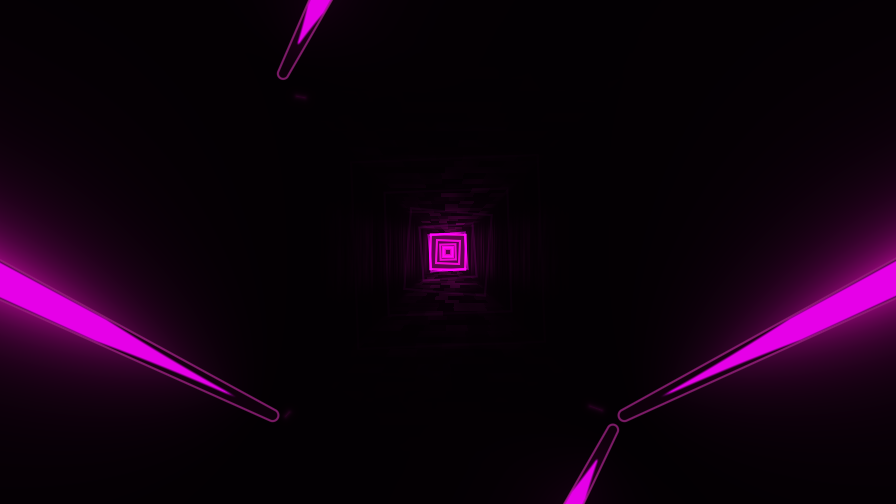
Reproduce this background procedurally as a WebGL 1 fragment shader.

```glsl
precision highp float;
// Dark square corridor with magenta light: four tapering glass neon tubes in front,
// tiled floor and ceiling, panelled side walls, and twisted square frames far away.
// Built from line distances, log-depth tiles and gradient noise; unit = canvas height.
uniform vec2 u_resolution;

#define NEON vec3(0.90, 0.00, 0.91)
#define HALO vec3(0.66, 0.03, 0.54)
#define GLASS vec3(0.11, 0.00, 0.085)
#define RIM vec3(0.72, 0.16, 0.60)
#define BASE vec3(0.012, 0.0, 0.010)
#define WINDOW 0.036
#define TILE_ROWS 14.0
#define TILE_COLUMNS 3.5
#define WALL_PANELS 11.0
#define HALO_REACH 0.065

float hash(vec2 p) {
  return fract(sin(dot(p, vec2(127.1, 311.7))) * 43758.5);
}

float gradientDot(vec2 cell, vec2 offset) {
  float a = 6.2832 * hash(cell);
  return dot(vec2(cos(a), sin(a)), offset);
}

float gradientNoise(vec2 p) {
  vec2 i = floor(p), f = fract(p);
  vec2 w = f * f * f * (f * (f * 6.0 - 15.0) + 10.0);
  float low = mix(gradientDot(i, f), gradientDot(i + vec2(1, 0), f - vec2(1, 0)), w.x);
  float high = mix(gradientDot(i + vec2(0, 1), f - vec2(0, 1)),
                   gradientDot(i + vec2(1, 1), f - vec2(1, 1)), w.x);
  return mix(low, high, w.y);
}

float segmentDistance(vec2 p, vec2 a, vec2 b) {
  vec2 ab = b - a;
  return length(p - a - ab * clamp(dot(p - a, ab) / dot(ab, ab), 0.0, 1.0));
}

// Floor and ceiling: staggered tiles whose rows shrink with depth
float tiledPlane(vec2 p) {
  float h = max(abs(p.y), 0.02);
  float u = p.x / h;
  float row = floor(-log(h) * TILE_ROWS);
  float side = step(0.0, p.y) * 37.0;
  float column = floor(u * TILE_COLUMNS + hash(vec2(row, side)) * 3.0);
  float tile = hash(vec2(column, row + side));
  float shine = 0.12 + 1.1 * tile * tile;
  float grime = 0.8 + 0.7 * gradientNoise(p * vec2(22.0, 40.0));
  float fall = 0.5 * exp(-(h - WINDOW) / 0.052);
  return shine * grime * fall * exp(-u * u * 1.4) * smoothstep(0.9, 1.1, h / WINDOW);
}

// Side walls: upright panels with dark joints, lit in a band at eye level
float panelledWall(vec2 p) {
  float x = max(abs(p.x), 0.02);
  float depth = -log(x) * WALL_PANELS;
  float panel = hash(vec2(floor(depth), step(0.0, p.x) * 19.0));
  float joint = smoothstep(0.0, 0.25, abs(fract(depth) - 0.5));
  float band = p.y / (0.03 + 0.24 * x);
  float fall = 0.30 * exp(-(x - WINDOW) / 0.085) * smoothstep(0.27, 0.20, x);
  float streak = 0.8 + 0.6 * gradientNoise(vec2(depth * 3.0, p.y * 18.0));
  return fall * (0.2 + 0.8 * panel) * (0.5 + 0.5 * joint) * streak
       * exp(-band * band * band * band) * smoothstep(0.9, 1.1, x / WINDOW);
}

float squareFrame(vec2 p, float size, float angle, float width, float px) {
  float c = cos(angle), s = sin(angle);
  vec2 q = abs(vec2(c * p.x - s * p.y, s * p.x + c * p.y));
  return 1.0 - smoothstep(width, width + 1.2 * px, abs(max(q.x, q.y) - size));
}

// Neon tube from a rounded tip to the canvas edge; radii are (tip, edge)
void addTube(inout vec3 col, vec2 p, vec2 tip, vec2 end, vec2 radii,
             float coreStart, float haloGain, float px) {
  vec2 axis = end - tip;
  float t = dot(p - tip, axis) / dot(axis, axis);
  float r = mix(radii.x, radii.y, clamp(t, 0.0, 1.3));
  float d = length(p - tip - axis * max(t, 0.0));
  float outside = max(d - r, 0.0);
  float along = smoothstep(0.0, 1.1, t);
  col += HALO * haloGain * along * (0.72 * exp(-outside / HALO_REACH)
                                  + 0.10 * exp(-outside / 0.19));
  float body = 1.0 - smoothstep(-px, px, d - r);
  col = mix(col, GLASS * (0.5 + 1.3 * along), body);
  float rim = 1.0 - smoothstep(0.3 * px, 0.0012 + 1.2 * px, abs(d - r + 0.001));
  col = mix(col, RIM, rim * 0.65);
  float core = r * 0.84 * clamp((t - coreStart) / 0.5, 0.0, 1.0);
  float lit = (1.0 - smoothstep(-px, px + 0.002, d - core)) * smoothstep(0.0, 0.05, t - coreStart);
  col = mix(col, NEON, lit);
}

void main() {
  float px = 1.0 / u_resolution.y;
  vec2 p = (gl_FragCoord.xy - 0.5 * u_resolution) * px;
  vec3 col = BASE;

  // Corridor surfaces and the haze around the far opening
  float reach = max(abs(p.x), abs(p.y));
  float wallSide = smoothstep(-0.006, 0.006, abs(p.x) - abs(p.y));
  col += HALO * mix(tiledPlane(p), panelledWall(p), wallSide);
  col += HALO * 0.12 * exp(-max(reach - WINDOW, 0.0) / 0.03);
  col += HALO * 0.42 * (1.0 - smoothstep(WINDOW - px, WINDOW + px, reach));

  // Twisted frames: bright and nested inside, faint struts outside
  for (int i = 0; i < 9; i++) {
    float k = float(i);
    float size = 0.0065 * pow(1.52, k);
    float twist = 0.09 * sin(k * 2.3) * smoothstep(1.0, 4.0, k);
    float power = k < 4.5 ? 0.75 : 0.14 * exp(-(k - 5.0) * 0.8);
    col += mix(HALO, NEON, 0.5) * power * squareFrame(p, size, twist, 0.0009, px);
  }
  col += NEON * 0.55 * squareFrame(p, WINDOW, -0.08, 0.0008, px);

  // Faint fittings beside the tube tips
  float fitting = min(segmentDistance(p, vec2(-0.322, -0.326), vec2(-0.315, -0.318)),
                  min(segmentDistance(p, vec2(0.282, -0.306), vec2(0.305, -0.314)),
                      segmentDistance(p, vec2(-0.300, 0.309), vec2(-0.284, 0.306))));
  col += HALO * 0.22 * exp(-fitting / 0.004);

  addTube(col, p, vec2(-0.348, -0.324), vec2(-0.889, -0.056), vec2(0.0125, 0.036), 0.13, 1.0, px);
  addTube(col, p, vec2(0.350, -0.324), vec2(0.889, -0.053), vec2(0.0125, 0.036), 0.13, 1.0, px);
  addTube(col, p, vec2(-0.327, 0.354), vec2(-0.2535, 0.5), vec2(0.0115, 0.021), 0.38, 0.10, px);
  addTube(col, p, vec2(0.327, -0.353), vec2(0.250, -0.5), vec2(0.0115, 0.018), 0.38, 0.10, px);

  gl_FragColor = vec4(min(col, 1.0), 1.0);
}
```
